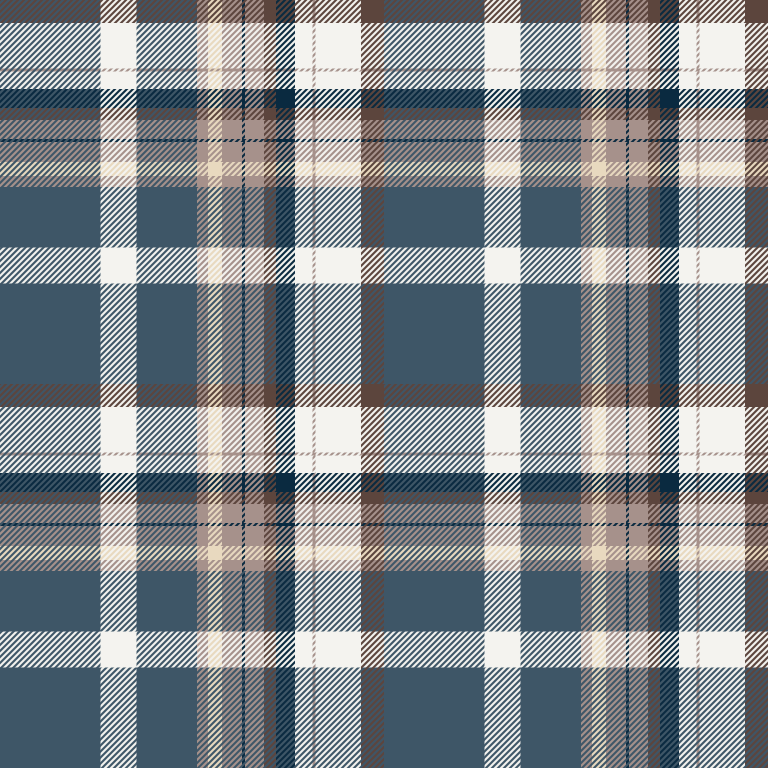
A Shadertoy shader for this pattern:

```glsl
// Woven tartan: one asymmetric sett of coloured bands serves as warp and weft.
// A diagonal twill wave picks which yarn lies on top, so equal colours meet
// as solid blocks and unequal ones as fine rising stripes.

const float REPEATS = 2.0;          // setts across and down
const float SETT = 384.0;           // length units in one sett
const float TWILL_PER_SETT = 64.0;  // diagonal ribs in one sett
const float WARP_SHARE = 0.5;       // part of each rib showing the warp

const vec3 BLUE  = vec3(0.245, 0.337, 0.405);
const vec3 WHITE = vec3(0.955, 0.953, 0.938);
const vec3 TAUPE = vec3(0.650, 0.570, 0.545);
const vec3 CREAM = vec3(0.910, 0.850, 0.750);
const vec3 BROWN = vec3(0.360, 0.270, 0.240);
const vec3 NAVY  = vec3(0.040, 0.165, 0.250);

// Change yarn from a given position onward, with a one-pixel ramp
void startBand(inout vec3 yarn, vec3 next, float start, float pos, float px) {
    yarn = mix(yarn, next, clamp((pos - start) / px + 0.5, 0.0, 1.0));
}

// Yarn colour along one sett; the last band wraps round into the first
vec3 settColor(float pos, float px) {
    vec3 yarn = BROWN;
    startBand(yarn, BLUE,    0.0, pos, px);
    startBand(yarn, WHITE, 100.5, pos, px);
    startBand(yarn, BLUE,  136.5, pos, px);
    // Taupe field with a cream stripe and a navy pinstripe
    startBand(yarn, TAUPE, 197.0, pos, px);
    startBand(yarn, CREAM, 208.0, pos, px);
    startBand(yarn, TAUPE, 222.0, pos, px);
    startBand(yarn, NAVY,  242.0, pos, px);
    startBand(yarn, TAUPE, 245.0, pos, px);
    // Dark edge
    startBand(yarn, BROWN, 264.0, pos, px);
    startBand(yarn, NAVY,  276.0, pos, px);
    // White field with a taupe pinstripe
    startBand(yarn, WHITE, 295.0, pos, px);
    startBand(yarn, TAUPE, 312.5, pos, px);
    startBand(yarn, WHITE, 315.5, pos, px);
    startBand(yarn, BROWN, 361.0, pos, px);
    startBand(yarn, BLUE,   SETT, pos, px);
    return yarn;
}

// 1 where the warp is on top, 0 where the weft is
float twill(vec2 cell, vec2 cellPx) {
    float rib = abs(fract((cell.x - cell.y) * TWILL_PER_SETT) - 0.5);
    float px = TWILL_PER_SETT * length(cellPx);
    return clamp((0.5 * WARP_SHARE - rib) / px + 0.5, 0.0, 1.0);
}

void mainImage(out vec4 fragColor, in vec2 fragCoord) {
    vec2 cell = fract(fragCoord / iResolution.xy * REPEATS);
    vec2 cellPx = REPEATS / iResolution.xy;

    vec3 warp = settColor(cell.x * SETT, cellPx.x * SETT);
    vec3 weft = settColor(cell.y * SETT, cellPx.y * SETT);

    fragColor = vec4(mix(weft, warp, twill(cell, cellPx)), 1.0);
}
```
